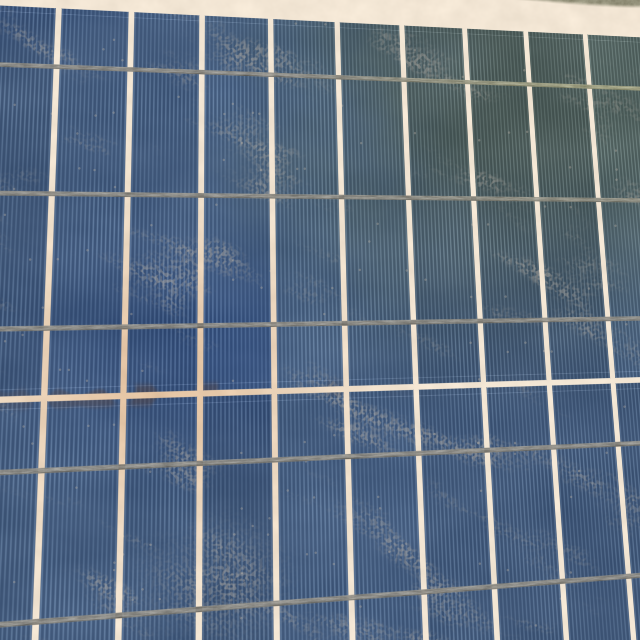
Give the GLSL for this texture, as a WebGL 1 fragment shader.

```glsl
precision highp float;
uniform vec2 u_resolution;

const vec3 CREAM = vec3(0.95, 0.90, 0.83);
const vec3 DUST = vec3(0.71, 0.68, 0.64);

float hash(vec2 p) {
  return fract(sin(dot(p, vec2(127.1, 311.7))) * 43758.5453);
}

vec2 gradient(vec2 cell) {
  float angle = 6.2832 * hash(cell);
  return vec2(cos(angle), sin(angle));
}

float gradientNoise(vec2 p) {
  vec2 i = floor(p), f = fract(p);
  vec2 s = f * f * f * (f * (f * 6.0 - 15.0) + 10.0);
  float a = dot(gradient(i), f);
  float b = dot(gradient(i + vec2(1.0, 0.0)), f - vec2(1.0, 0.0));
  float c = dot(gradient(i + vec2(0.0, 1.0)), f - vec2(0.0, 1.0));
  float d = dot(gradient(i + 1.0), f - 1.0);
  return mix(mix(a, b, s.x), mix(c, d, s.x), s.y);
}

float fbm(vec2 p) {
  float sum = 0.0, amp = 0.6;
  for (int i = 0; i < 4; i++) {
    sum += amp * gradientNoise(p);
    p = p * 2.03 + 17.3;
    amp *= 0.5;
  }
  return sum;
}

// Coverage of a line of the given half width
float line(float dist, float halfWidth, float soft) {
  return 1.0 - smoothstep(halfWidth - soft, halfWidth + soft, abs(dist));
}

// Perspective from canvas to columns (x) and cell rows (y, downwards)
vec2 panelCoords(vec2 p) {
  float down = 1.0 - p.y;
  float w = 1.0 - 0.138 * p.x + 0.137 * down;
  return vec2(8.556 * p.x + 0.321 * down - 0.790,
              1.750 * down - 0.088 * p.x - 0.0075) / w;
}

// Blue to grey-green silicon, tinted per cell, with thin conductor fingers
vec3 silicon(vec2 p, vec2 q) {
  float green = smoothstep(0.25, 0.8, p.x + 0.2 * fbm(p * 4.0));
  green *= smoothstep(0.32, 0.82, p.y);
  vec3 col = mix(vec3(0.235, 0.325, 0.455), vec3(0.285, 0.345, 0.335), green);
  float deep = exp(-dot((p - vec2(0.33, 0.45)) * vec2(3.5, 6.0), (p - vec2(0.33, 0.45)) * vec2(3.5, 6.0)));
  deep = max(deep * step(q.x, 3.0), 0.8 * smoothstep(0.85, 1.05, p.y - p.x * 0.4));
  col = mix(col, vec3(0.17, 0.27, 0.45), 0.65 * deep);
  col *= 0.95 + 0.12 * hash(floor(q) + 3.7);
  col += 0.06 * fbm(p * vec2(5.0, 9.0) + 4.0);

  float finger = 0.5 + 0.5 * cos(6.2832 * 18.0 * q.x);
  float fade = 0.8 + 0.6 * gradientNoise(p * 9.0);
  return col + vec3(0.13, 0.14, 0.14) * finger * finger * fade;
}

// Wispy streaks broken up by grain, one sandy drift and scattered specks
float dustAmount(vec2 p) {
  vec2 streak = vec2(p.x * 5.0 + p.y * 2.0, p.y * 12.0 + p.x * 4.0);
  float wisps = smoothstep(0.08, 0.42, fbm(streak + 8.0));
  float grain = smoothstep(-0.25, 0.4, gradientNoise(p * 190.0) + 0.5 * gradientNoise(p * 95.0));
  vec2 toDrift = (p - vec2(0.34, 0.09)) * vec2(14.0, 17.0);
  float drift = exp(-dot(toDrift, toDrift)) * (0.8 + 1.2 * fbm(streak * 2.0));
  float amount = (0.75 * wisps + drift) * grain;

  vec2 cell = floor(p * 70.0);
  vec2 center = 0.3 + 0.4 * vec2(hash(cell + 5.0), hash(cell + 9.0));
  float speck = 1.0 - smoothstep(0.06, 0.2, length(fract(p * 70.0) - center));
  return clamp(amount + 0.6 * speck * step(0.965, hash(cell)), 0.0, 1.0);
}

void main() {
  vec2 p = gl_FragCoord.xy / u_resolution;
  vec2 q = panelCoords(p);
  vec2 soft = vec2(6.5, 1.2) / u_resolution;
  float across = fract(q.x + 0.5) - 0.5;
  float along = fract(q.y + 0.5) - 0.5;

  vec3 col = silicon(p, q);

  // Faint conductor at the cell ends
  col += 0.10 * line(abs(along) - 0.023, 0.001, soft.y);
  col = mix(col, DUST, 0.65 * dustAmount(p));

  // Cream gaps and top border, stained warm at the left
  float column = line(across, 0.041, soft.x);
  float row = line(along, 0.0075, soft.y);
  float border = 1.0 - smoothstep(-soft.y, soft.y, q.y - 0.007);
  vec2 toStain = (p - vec2(0.24, 0.40)) * vec2(4.0, 4.5);
  float stain = exp(-dot(toStain, toStain));
  vec3 gap = mix(CREAM, vec3(0.88, 0.74, 0.60), 0.85 * stain);
  gap += 0.06 * fbm(p * 25.0);
  col = mix(col, vec3(0.36, 0.26, 0.22), 0.4 * stain * line(along, 0.025, 0.012) * smoothstep(0.1, 0.3, gradientNoise(p * 20.0)));
  col = mix(col, gap, max(max(column, row), border));

  // Three worn metal ribbons per cell, darker where they cross the gaps
  float ribbonDist = (fract(q.y * 3.0) - 0.5) / 3.0;
  float ribbon = line(ribbonDist, 0.0062, soft.y) * (1.0 - border);
  vec3 metal = mix(vec3(0.58, 0.57, 0.54), vec3(0.66, 0.66, 0.53), smoothstep(0.4, 1.0, p.x) * smoothstep(0.6, 0.9, p.y));
  metal += 0.22 * fbm(vec2(p.x * 40.0, q.y * 160.0));
  metal -= 0.10 * line(ribbonDist - 0.005, 0.0015, soft.y);
  metal *= 1.0 - 0.2 * column * hash(floor(vec2(q.x + 0.5, q.y * 3.0)));
  col = mix(col, metal, 0.92 * ribbon);

  // Mossy ground beyond the frame corner
  float ground = smoothstep(-0.004, 0.004, p.y - 1.008 + 0.018 * smoothstep(0.7, 1.0, p.x));
  col = mix(col, vec3(0.58, 0.57, 0.48) + 0.2 * fbm(p * 60.0), ground);

  gl_FragColor = vec4(clamp(col, 0.0, 1.0), 1.0);
}
```
